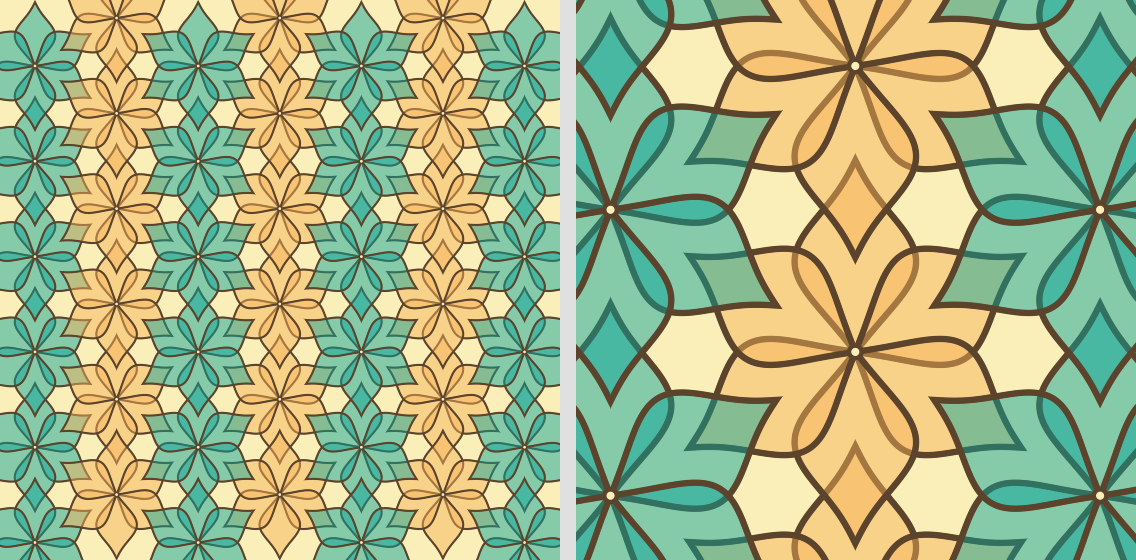
Left: the whole. Right: its middle third, enlarged.
Reproduce this pattern procedurally as a WebGL 1 fragment shader.

```glsl
precision highp float;
// Columns of six-petalled flowers, alternately teal and amber, on cream.
// Every petal is a translucent, outlined ogee leaf; painting them one after
// another deepens the overlaps and tints the outlines lying underneath.

uniform vec2 u_resolution;

#define COLUMN_STEP 0.1457
#define ROW_STEP 0.1702
#define FIRST_TEAL vec2(0.0625, 0.8822)
#define AMBER_RISE 0.0856
#define PETAL_LENGTH 0.1140
#define LINE_WIDTH 0.0038
#define PETAL_OPACITY 0.47
#define CREAM vec3(0.980, 0.937, 0.722)
#define TEAL_INK vec3(0.015, 0.640, 0.600)
#define AMBER_INK vec3(0.970, 0.695, 0.340)
#define BROWN vec3(0.355, 0.262, 0.172)

const float PI = 3.14159265;

// Approximate signed distance to a petal growing from the origin along +y,
// whose half width is a short sine series.
float petalDistance(vec2 p) {
  p /= PETAL_LENGTH;
  float t = clamp(p.y, -0.06, 1.06);
  vec3 harmonics = vec3(1.0, 2.0, 3.0) * PI;
  vec3 weights = vec3(0.288, 0.024, -0.027);
  float halfWidth = dot(weights, sin(harmonics * t));
  float slope = dot(weights * harmonics, cos(harmonics * t));
  float side = (abs(p.x) - halfWidth) / sqrt(1.0 + slope * slope);
  return PETAL_LENGTH * (side + abs(p.y - t));
}

float coverage(float d, float pixel) {
  return 1.0 - smoothstep(-0.6 * pixel, 0.6 * pixel, d);
}

// Paints one flower clockwise, petal over petal, starting with the upper one.
vec3 paintFlower(vec3 color, vec2 p, vec3 ink, float pixel) {
  for (int i = 0; i < 6; i++) {
    float angle = float(i) * PI / 3.0;
    float c = cos(angle);
    float s = sin(angle);
    float d = petalDistance(vec2(c * p.x - s * p.y, s * p.x + c * p.y));
    color = mix(color, ink, PETAL_OPACITY * coverage(d, pixel));
    color = mix(color, BROWN, coverage(abs(d) - 0.5 * LINE_WIDTH, pixel));
  }
  // Small pale eye with a dark rim
  float r = length(p);
  color = mix(color, BROWN, coverage(r - 0.0050, pixel));
  return mix(color, CREAM, coverage(r - 0.0024, pixel));
}

void main() {
  vec2 uv = gl_FragCoord.xy / u_resolution.y;
  float pixel = 1.0 / u_resolution.y;
  vec3 color = CREAM;

  // Stacking: leftmost teal column, amber columns, then the other teal ones
  for (int k = 0; k < 7; k++) {
    float layer = float(k);
    float column = k == 0 ? 0.0 : (k < 4 ? 2.0 * layer - 1.0 : 2.0 * layer - 6.0);
    float amber = mod(column, 2.0);
    vec3 ink = mix(TEAL_INK, AMBER_INK, amber);

    // Rows stack upwards, with the bottom row painted last
    for (int j = 0; j < 6; j++) {
      float row = j == 5 ? 5.0 : 4.0 - float(j);
      vec2 center = FIRST_TEAL
        + vec2(column * COLUMN_STEP, amber * AMBER_RISE - row * ROW_STEP);
      vec2 p = uv - center;
      if (length(p) < PETAL_LENGTH + 2.0 * LINE_WIDTH) {
        color = paintFlower(color, p, ink, pixel);
      }
    }
  }
  gl_FragColor = vec4(color, 1.0);
}
```
